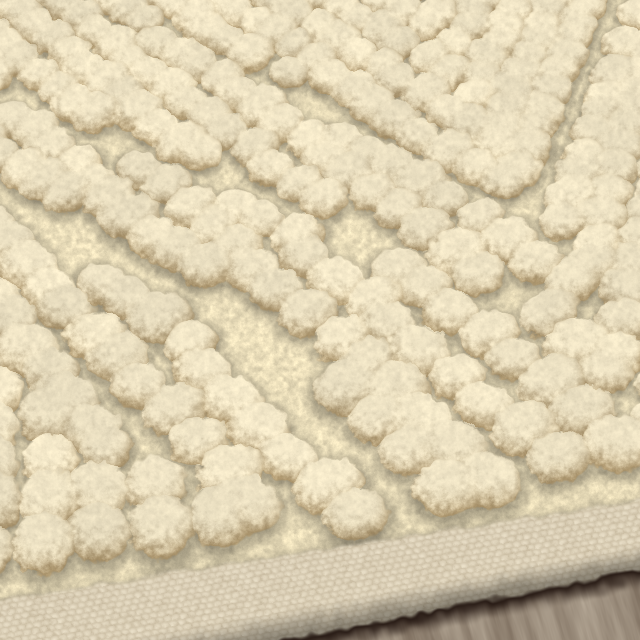
This texture is drawn by a Shadertoy shader. Its source:

```glsl
// A cream tufted rug seen at a slant: plush bobbles, bare grooves, woven hem, wood floor.
// Bobbles sit on skewed lattices in ground space, are projected to the canvas as
// ellipsoids, and blend by nearness so that front ones overlap those behind.

const float HORIZON = 2.2;

float hash(vec2 p) {
    vec3 q = fract(p.xyx * vec3(.1031, .1030, .0973));
    q += dot(q, q.yzx + 33.33);
    return fract((q.x + q.y) * q.z);
}

float noise(vec2 p) {
    vec2 i = floor(p), f = fract(p);
    f = f * f * (3. - 2. * f);
    return mix(mix(hash(i), hash(i + vec2(1, 0)), f.x),
               mix(hash(i + vec2(0, 1)), hash(i + vec2(1, 1)), f.x), f.y);
}

float fbm(vec2 p) {
    float sum = 0., amp = .5;
    for (int i = 0; i < 4; i++) {
        sum += amp * noise(p);
        p = mat2(1.6, 1.2, -1.2, 1.6) * p + 7.3;
        amp *= .55;
    }
    return sum;
}

// Perspective between canvas and rug plane
vec2 toGround(vec2 p) { return vec2(p.x - .5, 1.) / (HORIZON - p.y); }
vec2 toCanvas(vec2 g) { return vec2(.5 + g.x / g.y, HORIZON - 1. / g.y); }

float hemTop(float x) { return .062 + .156 * x; }

// Which direction the tuft rows take: left arm, right arm, front border
int zone(vec2 p) {
    if (p.y < .4 - .55 * p.x) return 2;
    return p.x > 1.2 - .54 * p.y ? 1 : 0;
}

// Moves a tuft aside from the grooves; returns false where none grows
bool clearGrooves(inout vec2 c) {
    vec4 grooves[6] = vec4[6](
        vec4(-.05, .73, .34, .515), vec4(.34, .515, .64, .21), vec4(.98, 1.05, .83, .66),
        vec4(.83, .66, .25, .96), vec4(-.05, .87, .62, .61), vec4(.77, .54, .85, .47));
    for (int i = 0; i < 6; i++) {
        vec2 a = grooves[i].xy, ab = grooves[i].zw - a;
        vec2 away = c - a - ab * clamp(dot(c - a, ab) / dot(ab, ab), 0., 1.);
        float d = length(away) + 1e-5;
        float w = (i < 3 ? .058 : .038) * (HORIZON - c.y) / 1.8;
        if (d < .4 * w) return false;
        c += away / d * max(0., w - d);
    }
    return c.y > hemTop(c.x) + .04;
}

vec3 pile(vec2 p, float fuzz) {
    mat2 lattices[3] = mat2[3](mat2(.025, -.013, .0555, .0077),
                               mat2(-.014, -.016, .048, .001),
                               mat2(.006, -.0175, .043, .003));
    vec2 ragged = (vec2(noise(p * 85.), noise(p * 85. + 40.)) - .5) * .2 + (fuzz - .5) * .16;
    vec3 sum = vec3(0);
    float total = 0., cover = 0., shadow = 0.;
    for (int z = 0; z < 3; z++) {
        mat2 m = lattices[z];
        vec2 home = round(inverse(m) * toGround(p));
        for (int i = -2; i <= 2; i++)
        for (int j = -1; j <= 1; j++) {
            vec2 id = home + vec2(i, j), seed = id + 100. + 57. * float(z);
            float r1 = hash(seed), r2 = hash(seed + 31.7), r3 = hash(seed + 71.3);
            vec2 c = toCanvas(m * (id + (vec2(r1, r2) - .5) * .26));
            if (zone(c) != z || !clearGrooves(c)) continue;

            // Ellipsoid in local units
            float turn = (r2 - .35) * .6;
            vec2 q = mat2(cos(turn), -sin(turn), sin(turn), cos(turn)) * (p - c);
            q /= (z == 2 ? vec2(.0245, .0235) : vec2(.0285, .0225))
                 * (HORIZON - c.y) * (.88 + .24 * r3);
            shadow = max(shadow, 1. - smoothstep(.75, 1.5, length(q + vec2(0, .15))));
            q += ragged;
            float rr = dot(q, q);
            float alpha = 1. - smoothstep(.84, 1.04, rr);
            if (alpha <= 0.) continue;
            float dome = sqrt(max(0., 1. - rr));
            float lit = smoothstep(-.3, .75, .5 * q.y + .7 * dome + (fuzz - .5) * .4);
            vec3 wool = mix(vec3(.67, .58, .42), vec3(.94, .895, .775), lit);
            wool *= .965 + .06 * r1;
            float weight = alpha * exp(160. * (dome * .055 - (c.y - p.y) * .8));
            sum += wool * weight;
            total += weight;
            cover = max(cover, alpha);
        }
    }
    vec3 backing = vec3(.92, .87, .73) * (.92 + .16 * fuzz) * (1. - .3 * shadow);
    return mix(backing, sum / max(total, 1e-9), cover) * (.93 + .14 * fuzz);
}

void mainImage(out vec4 fragColor, in vec2 fragCoord) {
    vec2 p = fragCoord / iResolution.xy;
    float px = 1.5 / iResolution.y;
    float fuzz = fbm(p * 130.);
    vec3 color = pile(p, fuzz);

    // Woven hem, rounded and fraying a little
    float top = hemTop(p.x) + (noise(p * 45.) - .5) * .008;
    float bottom = -.09 + .2 * p.x + (noise(p * 70.) - .5) * .009;
    float across = clamp((p.y - bottom) / (top - bottom), 0., 1.);
    vec2 thread = vec2(p.x + .35 * p.y, p.y - .18 * p.x) * vec2(75, 110);
    thread.x += .5 * mod(floor(thread.y), 2.);
    float stitch = 1. - smoothstep(.1, .65, length(fract(thread) - .5 + (fuzz - .5) * .5));
    vec3 hem = mix(vec3(.72, .66, .55), vec3(.92, .88, .79), .45 + .35 * stitch + .4 * (fuzz - .4));
    hem *= mix(.62, 1., smoothstep(0., .4, across));
    color *= 1. - .2 * exp(-abs(p.y - top) * 130.);
    color = mix(hem, color, smoothstep(-.003 - px, .003 + px, p.y - top));

    // Wood floor under the hem's shadow
    float grain = fbm(vec2(p.x * 60. + p.y * 18., p.y * 7. - p.x * 2.));
    vec3 wood = mix(vec3(.46, .40, .34), vec3(.73, .68, .61), grain);
    wood = mix(vec3(.12, .07, .05), wood, smoothstep(-.004, .035, bottom - p.y));
    color = mix(wood, color, smoothstep(-.002 - px, .002 + px, p.y - bottom));

    fragColor = vec4(clamp(color, 0., 1.), 1);
}
```
